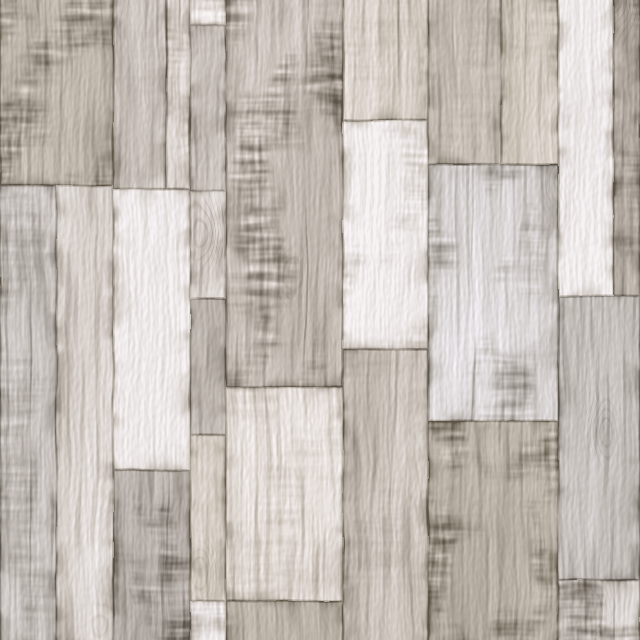
Reproduce this texture procedurally as a Shadertoy shader.

```glsl
// Weathered, whitewashed wooden planks standing side by side in uneven columns.
// Columns are cut into boards by jittered cells; stretched gradient noise adds
// grain, growth rings, saw marks and relief, and one tone ramp colours it all.

const vec3 SHADOW = vec3(0.53, 0.50, 0.46);
const vec3 BEIGE  = vec3(0.79, 0.76, 0.73);
const vec3 WHITE  = vec3(0.93, 0.91, 0.91);
const float WHITE_SHARE = 0.25;      // share of boards painted white
const float RELIEF_DEPTH = 0.050;
const float RING_DEPTH = 0.065;
const float SEAM_DEPTH = 0.27;
const float SEAM_WIDTH = 0.0034;
const float SPLIT_CHANCE = 0.45;     // chance that a board is two narrow ones
const float SEED = 3.0;
const int COLUMNS = 7;
const float EDGES[8] = float[8](0.0, 0.177, 0.297, 0.353, 0.536, 0.669, 0.872, 1.0);

struct Plank { vec2 lo; vec2 hi; vec2 id; };

float hash(vec2 p) {
    vec3 q = fract(p.xyx * 0.1031);
    q += dot(q, q.yzx + 33.33);
    return fract((q.x + q.y) * q.z);
}

// The k-th random property of a cell
float pick(vec2 id, float k) { return hash(id + SEED + k * vec2(17.3, 9.1)); }

float corner(vec2 cell, vec2 f) {
    float angle = 6.2832 * hash(cell);
    return dot(vec2(cos(angle), sin(angle)), f);
}

float noise(vec2 p) {
    vec2 i = floor(p), f = p - i, e = vec2(1.0, 0.0);
    vec2 u = f * f * f * (f * (f * 6.0 - 15.0) + 10.0);
    return 1.4 * mix(mix(corner(i, f), corner(i + e, f - e), u.x),
                     mix(corner(i + e.yx, f - e.yx), corner(i + 1.0, f - 1.0), u.x), u.y);
}

float cloud(vec2 p) {
    return noise(p) + 0.5 * noise(p * 2.1 + 5.2) + 0.25 * noise(p * 4.3 + 9.7);
}

// Embossed surface: long fibres plus short grit
float relief(vec2 p) {
    return noise(p * vec2(170.0, 13.0)) + 0.6 * noise(p * vec2(210.0, 85.0) + 7.0);
}

float cut(float column, float row) { return row + 0.6 * pick(vec2(column, row), 1.0); }

Plank findPlank(vec2 p) {
    // Column
    float tile = floor(p.x), x = p.x - tile;
    int c = 0;
    for (int i = 1; i < COLUMNS; i++) if (x > EDGES[i]) c = i;
    float left = tile + EDGES[c], right = tile + EDGES[c + 1];
    float column = tile * float(COLUMNS) + float(c);
    // Board along the column
    float width = right - left;
    float len = width < 0.08 ? 0.23 : mix(0.40, 0.68, pick(vec2(column, 0.0), 2.0));
    float shift = 8.0 * pick(vec2(column, 0.0), 3.0);
    float s = p.y / len + shift, row = floor(s);
    if (s < cut(column, row)) row -= 1.0;
    float bottom = (cut(column, row) - shift) * len;
    float top = (cut(column, row + 1.0) - shift) * len;
    // Optional lengthwise split
    vec2 id = vec2(column * 2.0, row);
    if (width > 0.11 && pick(id, 4.0) < SPLIT_CHANCE) {
        float middle = mix(left, right, mix(0.35, 0.7, pick(id, 5.0)));
        if (p.x > middle) { left = middle; id.x += 1.0; }
        else right = middle;
    }
    return Plank(vec2(left, bottom), vec2(right, top), id);
}

float baseTone(vec2 id) {
    float rank = fract(id.x * 0.191 + id.y * 0.618 + 0.13);
    float wood = 1.0 - WHITE_SHARE;
    return rank > wood ? 0.945 : mix(0.73, 0.88, rank / wood);
}

// Growth rings as contours of stretched noise, closing around a knot
float rings(vec2 p, vec2 q, Plank b) {
    vec2 knot = mix(b.lo, b.hi, vec2(pick(b.id, 6.0), pick(b.id, 7.0)));
    vec2 k = (p - knot) / vec2(0.020, 0.034);
    float bump = exp(-0.5 * dot(k, k)) * step(0.4, pick(b.id, 8.0));
    float field = noise(q * vec2(13.0, 1.3)) + 0.06 * noise(q * vec2(40.0, 14.0)) + 0.6 * bump;
    float line = smoothstep(0.25, 0.5, abs(fract(field * 6.0) - 0.5));
    float fade = smoothstep(-0.3, 0.5, noise(q * vec2(9.0, 4.0) + 3.0));
    return line * (fade * pick(b.id, 9.0) + 0.7 * bump) + 0.8 * bump * bump;
}

// Grey weathering broken into horizontal saw strokes
float sawMarks(vec2 q, vec2 id) {
    float amount = smoothstep(0.35, 0.9, pick(id, 10.0));
    float patches = smoothstep(-0.1, 0.55, cloud(q * vec2(9.0, 6.0)));
    float strokes = noise(q * vec2(5.0, 75.0)) + 0.6 * noise(q * vec2(24.0, 150.0));
    float brush = noise(q * vec2(140.0, 30.0));
    return amount * patches * (0.11 + 0.20 * strokes + 0.10 * brush);
}

float crack(vec2 p, vec2 q, Plank b) {
    float x = mix(b.lo.x, b.hi.x, mix(0.3, 0.7, pick(b.id, 11.0)));
    float d = abs(p.x - x + 0.006 * noise(vec2(q.y * 5.0, 2.0)));
    float run = smoothstep(-0.2, 0.3, noise(vec2(q.y * 4.0, 8.0)));
    return (1.0 - smoothstep(0.0004, 0.0024, d)) * run * step(0.55, pick(b.id, 12.0));
}

void mainImage(out vec4 fragColor, in vec2 fragCoord) {
    vec2 p = fragCoord / iResolution.y;
    p += 0.0016 * vec2(noise(p * vec2(3.0, 17.0)), noise(p * vec2(17.0, 3.0) + 4.0));
    Plank b = findPlank(p);
    vec2 q = p + 20.0 * vec2(pick(b.id, 13.0), pick(b.id, 14.0));
    q.x += 0.005 * noise(q * vec2(8.0, 5.0));

    // Wood surface
    float tone = baseTone(b.id);
    float bare = 1.0 - 0.75 * smoothstep(0.88, 0.94, tone);
    tone += bare * (0.055 * cloud(q * vec2(6.0, 2.0)) + 0.04 * noise(q * vec2(45.0, 3.0)));
    tone -= bare * (RING_DEPTH * rings(p, q, b) + 0.16 * crack(p, q, b));
    tone -= bare * 0.09 * smoothstep(0.05, 0.6, noise(q * vec2(115.0, 6.0)));
    tone -= mix(0.7, 1.0, bare) * sawMarks(q, b.id);
    vec2 light = vec2(-0.0013, 0.0010);
    tone += RELIEF_DEPTH * (relief(q - light) - relief(q + light));

    // Grime and dark seams along the board edges
    vec2 inset = min(p - b.lo, b.hi - p);
    float d = min(inset.x, inset.y);
    tone -= 0.20 * exp(-d / 0.011) * smoothstep(-0.2, 0.6, cloud(q * 16.0));
    float seam = 1.0 - smoothstep(0.0004, SEAM_WIDTH, d);
    tone -= seam * SEAM_DEPTH * (0.75 + 0.5 * noise(p * vec2(25.0, 18.0)));

    // Tone ramp with a slight warm or cool cast per board
    tone = clamp(tone, 0.36, 0.97);
    vec3 color = tone < BEIGE.r
        ? mix(SHADOW, BEIGE, (tone - SHADOW.r) / (BEIGE.r - SHADOW.r))
        : mix(BEIGE, WHITE, (tone - BEIGE.r) / (WHITE.r - BEIGE.r));
    color += (pick(b.id, 15.0) - 0.5) * bare * vec3(0.012, 0.0, -0.032);
    fragColor = vec4(color, 1.0);
}
```
